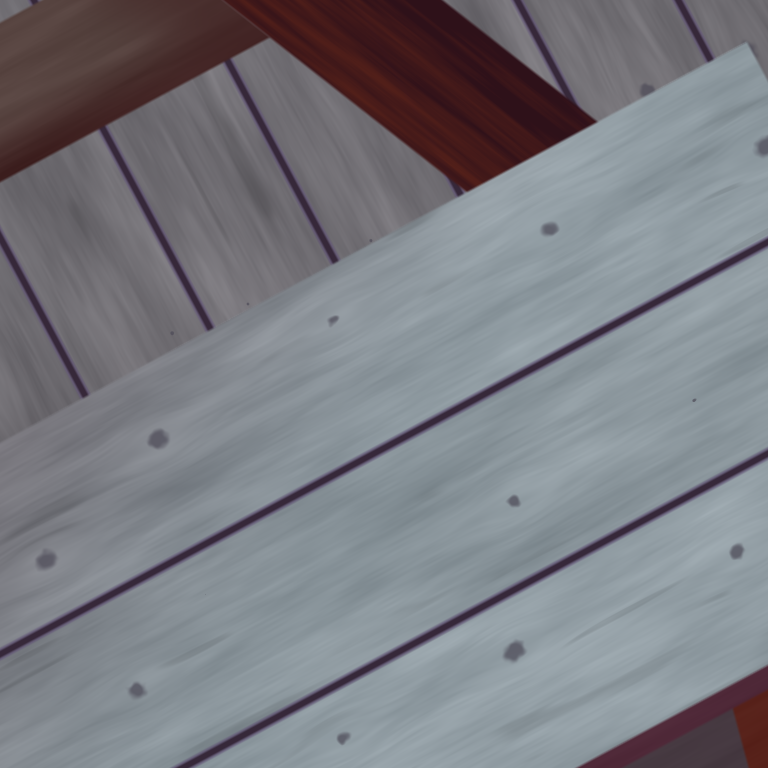
This texture is drawn by a three.js fragment shader. Its source:

```glsl
varying vec2 vUv;

const vec2 ALONG = vec2(0.881, 0.473);
const vec2 ACROSS = vec2(-0.473, 0.881);
const vec2 BRACE_NORMAL = vec2(0.618, 0.786);
const float SOFT = 0.0025;

const float FRONT_PITCH = 0.2427;
const float FRONT_BOTTOM = -0.355;
const float FRONT_TOP = 0.373;
const float FRONT_END = 1.304;
const float BACK_PITCH = 0.1848;
const float BACK_START = 0.327;
const float GAP_HALF = 0.0052;
const float RAIL_LOW = 0.672;
const float RAIL_HIGH = 0.855;
const float BRACE_LEFT = 0.965;
const float BRACE_RIGHT = 1.142;
const float TRIM_WIDTH = 0.028;
const float KNOT_CELL = 0.27;
const float KNOT_CHANCE = 0.68;

const vec3 FRONT_COOL = vec3(0.55, 0.595, 0.62);
const vec3 FRONT_WARM = vec3(0.445, 0.43, 0.455);
const vec3 BACK_GREY = vec3(0.44, 0.43, 0.45);
const vec3 GAP_DARK = vec3(0.21, 0.155, 0.225);
const vec3 GAP_FRINGE = vec3(0.38, 0.33, 0.46);
const vec3 KNOT_DARK = vec3(0.30, 0.29, 0.34);
const vec3 RAIL_BROWN = vec3(0.34, 0.265, 0.25);
const vec3 RAIL_RED = vec3(0.25, 0.13, 0.13);
const vec3 BRACE_DARK = vec3(0.18, 0.065, 0.10);
const vec3 BRACE_RED = vec3(0.34, 0.13, 0.10);
const vec3 TRIM_MAROON = vec3(0.30, 0.15, 0.21);
const vec3 UNDER_GREY = vec3(0.27, 0.22, 0.25);

float hash(vec2 p) {
  vec3 q = fract(vec3(p.xyx) * 0.1031);
  q += dot(q, q.yzx + 33.33);
  return fract((q.x + q.y) * q.z);
}

float noise(vec2 p) {
  vec2 i = floor(p), f = fract(p);
  f = f * f * (3.0 - 2.0 * f);
  return mix(mix(hash(i), hash(i + vec2(1.0, 0.0)), f.x),
             mix(hash(i + vec2(0.0, 1.0)), hash(i + vec2(1.0)), f.x), f.y);
}

float fbm(vec2 p) {
  float sum = 0.0, gain = 0.5;
  for (int i = 0; i < 4; i++) {
    sum += gain * noise(p);
    p = p * 2.03 + 17.1;
    gain *= 0.5;
  }
  return sum;
}

float above(float x) { return smoothstep(-SOFT, SOFT, x); }
float band(float x, float low, float high) { return above(x - low) * above(high - x); }

// Weathered plank: p.x runs along the grain, p.y from 0 to width
vec3 plank(vec2 p, float width, float id, vec3 base) {
  float knot = 0.0, halo = 0.0, bend = 0.0;
  for (int i = -1; i <= 1; i++) {
    vec2 cell = vec2(floor(p.x / KNOT_CELL) + float(i) + 40.0, id * 7.0 + 53.0);
    float radius = mix(0.006, 0.0145, hash(cell + 5.3)) * step(hash(cell), KNOT_CHANCE);
    vec2 center = vec2((cell.x - 40.0 + 0.15 + 0.7 * hash(cell + 11.7)) * KNOT_CELL,
                       width * mix(0.25, 0.78, hash(cell + 23.9)));
    vec2 d = p - center;
    float r = length(d * vec2(0.85, 1.0)) + 0.005 * (noise(p * 140.0) - 0.5);
    knot += 1.0 - smoothstep(radius * 0.45, radius + 0.002, r);
    float reach = exp(-dot(d, d * vec2(0.3, 1.0)) / 0.0011) * step(0.001, radius);
    halo += reach;
    bend += reach * d.y * 0.6;
  }
  vec2 q = vec2(p.x, p.y - bend) + id * vec2(3.7, 1.9);
  float grain = fbm(q * vec2(7.0, 95.0)) - 0.47;
  float wear = fbm(q * vec2(5.0, 17.0)) - 0.47;
  float fiber = noise(q * vec2(28.0, 300.0)) - 0.5;
  float crack = smoothstep(0.75, 0.92, noise(q * vec2(5.0, 80.0) + 31.0));
  vec3 color = base * (0.97 + 0.06 * hash(vec2(id + 60.0, 8.0)));
  color += 0.075 * grain + 0.16 * wear + 0.022 * fiber + 0.018 * halo;
  color *= 1.0 - 0.09 * crack * smoothstep(0.4, 0.65, noise(q * 9.0));
  return mix(color, KNOT_DARK, 0.72 * clamp(knot, 0.0, 1.0));
}

// Dark joint with a violet fringe
vec3 joint(vec3 color, float d) {
  color = mix(color, GAP_FRINGE, 0.75 * (1.0 - smoothstep(GAP_HALF, GAP_HALF + 0.004, abs(d))));
  return mix(color, GAP_DARK, 1.0 - smoothstep(GAP_HALF - 0.003, GAP_HALF + 0.001, abs(d)));
}

void main() {
  float u = dot(vUv, ALONG), v = dot(vUv, ACROSS), w = dot(vUv, BRACE_NORMAL);

  // Back planks
  float column = (u - BACK_START) / BACK_PITCH;
  vec3 color = plank(vec2(v, fract(column) * BACK_PITCH), BACK_PITCH, floor(column) + 20.0, BACK_GREY);
  color = joint(color, (fract(column + 0.5) - 0.5) * BACK_PITCH);

  // Rail and brace
  float streak = fbm(vec2(u * 5.0, v * 75.0));
  vec3 rail = mix(RAIL_RED, RAIL_BROWN, smoothstep(RAIL_LOW - 0.01, 0.76, v)) + 0.08 * (streak - 0.47);
  rail = mix(rail, RAIL_RED, 0.6 * smoothstep(0.82, 0.95, w));
  color = mix(color, rail, band(v, RAIL_LOW, RAIL_HIGH) * above(BRACE_LEFT - w));
  float side = (w - BRACE_LEFT) / (BRACE_RIGHT - BRACE_LEFT);
  float run = dot(vUv, vec2(BRACE_NORMAL.y, -BRACE_NORMAL.x));
  float stripe = fbm(vec2(run * 6.0, w * 110.0));
  float glow = 0.45 * smoothstep(1.0, 0.2, side) + 1.1 * (stripe - 0.4);
  color = mix(color, mix(BRACE_DARK, BRACE_RED, clamp(glow, 0.0, 1.0)), band(w, BRACE_LEFT, BRACE_RIGHT));

  // Front planks
  float row = (v - FRONT_BOTTOM) / FRONT_PITCH;
  float light = smoothstep(-0.1, 0.62, vUv.x + 0.65 * (0.5 - vUv.y));
  vec3 front = plank(vec2(u, fract(row) * FRONT_PITCH), FRONT_PITCH, floor(row), mix(FRONT_WARM, FRONT_COOL, light));
  float inner = clamp(floor(row + 0.5), 1.0, 2.0);
  front = joint(front, (row - inner) * FRONT_PITCH);
  color = mix(color, front, above(FRONT_TOP - v) * above(FRONT_END - u));

  // Trim and shaded space below
  float drop = FRONT_BOTTOM - v;
  vec3 under = mix(UNDER_GREY, BRACE_RED, above(vUv.x - 0.975 + 0.27 * vUv.y));
  under = mix(under, TRIM_MAROON, above(TRIM_WIDTH - drop)) + 0.05 * (streak - 0.47);
  color = mix(color, under, above(drop));

  gl_FragColor = vec4(color, 1.0);
}
```
